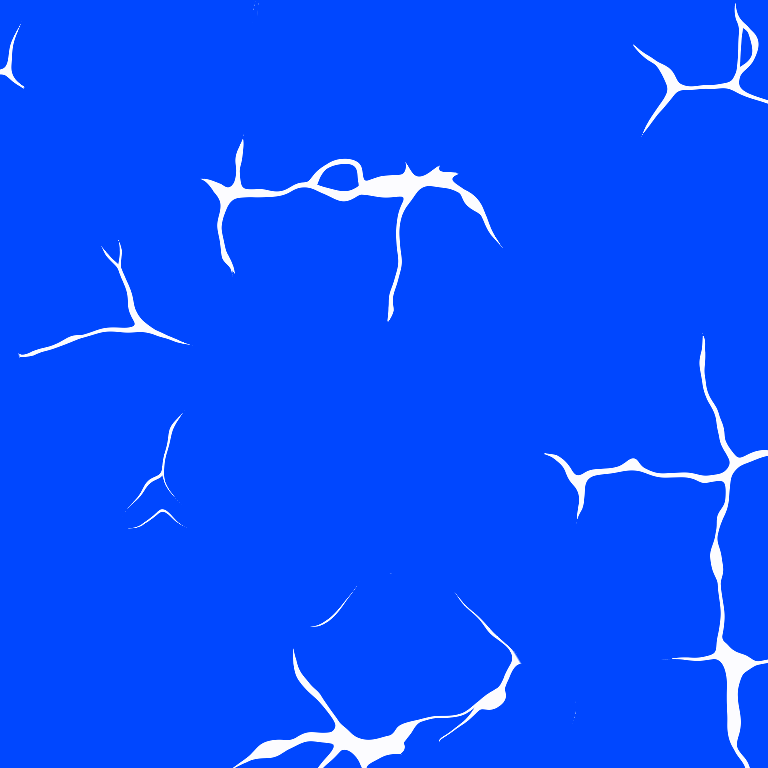
Reproduce this texture procedurally as a Shadertoy shader.

```glsl
vec2 hash2(vec2 p) {
    vec3 q = fract(p.xyx * vec3(0.1031, 0.1030, 0.0973));
    q += dot(q, q.yzx + 33.33);
    return fract((q.xx + q.yz) * q.zy);
}

float cornerSlope(vec2 cell, vec2 corner, vec2 f) {
    float angle = 6.2832 * hash2(cell + corner + 57.0).x;
    return dot(vec2(cos(angle), sin(angle)), f - corner);
}

float gradientNoise(vec2 p) {
    vec2 cell = floor(p), f = fract(p);
    vec2 u = f * f * f * (f * (f * 6.0 - 15.0) + 10.0);
    float low = mix(cornerSlope(cell, vec2(0, 0), f), cornerSlope(cell, vec2(1, 0), f), u.x);
    float high = mix(cornerSlope(cell, vec2(0, 1), f), cornerSlope(cell, vec2(1, 1), f), u.x);
    return mix(low, high, u.y);
}

vec2 noise2(vec2 p) {
    return vec2(gradientNoise(p), gradientNoise(p + vec2(31.7, 74.3)));
}

// Soft distance to the nearest cell border, with webbed junctions
float borderDistance(vec2 uv) {
    const float cells = 5.5, sharpness = 24.0;
    vec2 p = uv * cells;
    vec2 home = floor(p);
    float nearest = 0.0, others = 0.0;
    for (int y = -2; y <= 2; y++) {
        for (int x = -2; x <= 2; x++) {
            vec2 cell = home + vec2(x, y);
            float weight = exp(-sharpness * distance(p, cell + hash2(cell + 19.0)));
            others += min(weight, nearest);
            nearest = max(weight, nearest);
        }
    }
    return max(log(nearest / max(others, 1e-30)) / (2.0 * sharpness * cells), 0.0);
}

void mainImage(out vec4 fragColor, in vec2 fragCoord) {
    vec2 uv = fragCoord / iResolution.y;

    // Broad bends and fine wiggles of the strands
    vec2 bent = uv + 0.05 * noise2(uv * 6.0) + 0.011 * noise2(uv * 22.0 + 9.0);

    // Strands taper out where strength falls below zero and swell in places
    float strength = gradientNoise(uv * 3.7 + 13.0) - 0.09;
    float swelling = smoothstep(0.1, 0.5, gradientNoise(uv * 13.0 + 40.0));
    float halfWidth = 0.0024 * clamp(strength * 12.0, -4.0, 1.0)
                    + 0.009 * swelling * clamp(strength * 10.0, 0.0, 1.0);

    // Here and there a strand parts in two and leaves a lens-shaped hole
    float parting = 0.018 * smoothstep(0.22, 0.5, gradientNoise(uv * 8.0 + 71.0));
    float field = halfWidth - abs(borderDistance(bent) - parting);

    // Edge smoothing over less than one pixel
    float slope = max(length(vec2(dFdx(field), dFdy(field))), 0.3 / iResolution.y);
    float strand = clamp(1.5 * field / slope + 0.5, 0.0, 1.0);

    vec3 blue = vec3(0.0, 0.28, 1.0);
    vec3 white = vec3(0.99, 0.99, 1.0);
    fragColor = vec4(mix(blue, white, strand), 1.0);
}
```
